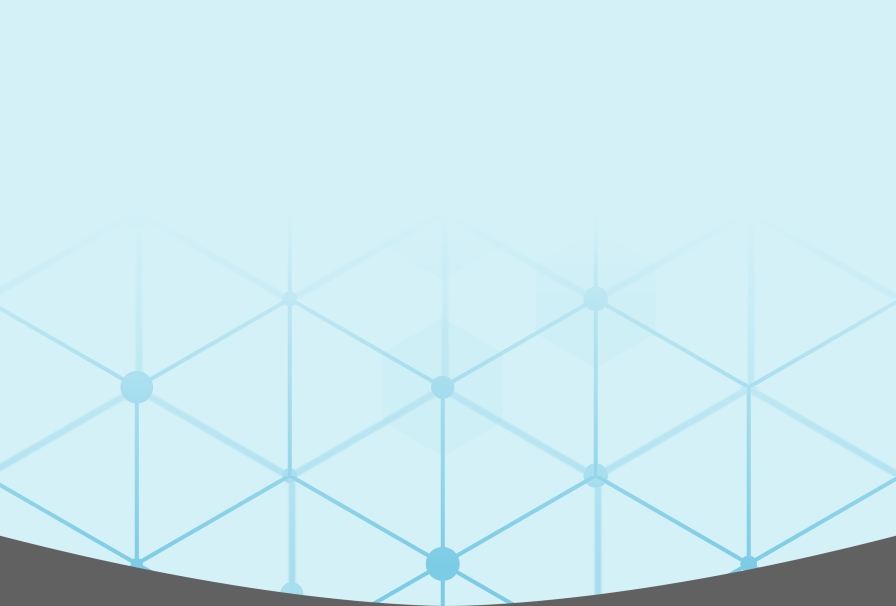
This background is drawn by a WebGL 1 fragment shader. Its source:

```glsl
precision highp float;

uniform vec2 u_resolution;

#define EDGE 0.2915
#define CENTER vec2(-0.0087, 0.361)
#define COLUMN 0.8660254
#define LINE_HALF 0.0115
#define SOFT_HALF 0.019
#define SOFT_ALPHA 0.52
#define HEX_APOTHEM 0.34
#define HEX_ALPHA 0.065
#define BOWL_HEIGHT 0.116
#define SKY vec3(0.833, 0.945, 0.969)
#define INK vec3(0.49, 0.80, 0.90)
#define GROUND vec3(0.38)

// Distance to the nearest of a family of evenly spaced lines
float lineDistance(float x) {
  return abs(mod(x + 0.5 * COLUMN, COLUMN) - 0.5 * COLUMN);
}

// Crisp stroke, or a wide pale one when soft is 1
float stroke(float d, float soft, float aa) {
  float halfWidth = mix(LINE_HALF, SOFT_HALF, soft);
  float blur = mix(0.6 * aa, 0.011, soft);
  float cover = 1.0 - smoothstep(halfWidth - blur, halfWidth + blur, d);
  return cover * mix(1.0, SOFT_ALPHA, soft);
}

float disc(vec2 p, float radius, float aa) {
  return 1.0 - smoothstep(radius - 0.6 * aa, radius + 0.6 * aa, length(p));
}

float hexDistance(vec2 p) {
  p = abs(p);
  return max(p.x, dot(p, vec2(0.5, COLUMN)));
}

// Node size varies along each row of the lattice
float nodeRadius(float column, float y, float odd) {
  vec3 powers = vec3(1.0, column, column * column);
  vec3 upperRow = vec3(0.066, -0.0232, -0.005);
  vec3 lowerRow = vec3(0.096, 0.0033, -0.0139);
  float evenRadius = dot(powers, y < -0.5 ? lowerRow : upperRow);
  float oddRadius = 0.066 + 0.0166 * cos(1.5707963 * (column + 3.0))
                  - 0.0033 * (column + 3.0);
  return max(mix(evenRadius, oddRadius, odd), 0.0);
}

// Triangular lattice with unit edges
float lattice(vec2 p, float aa) {
  float column = floor(p.x / COLUMN + 0.5);
  float odd = mod(column, 2.0);

  // Upright edges
  float softUpright = odd > 0.5 ? step(p.y, -0.5) : step(0.0, p.y);
  float upright = lineDistance(p.x - 0.013 * softUpright);
  float cover = stroke(upright, softUpright, aa);

  // Slanted edges, soft in alternate bands
  float band = floor(2.0 * p.y);
  float softSlant = 1.0 - step(0.5, abs(abs(band) - 1.0));
  vec2 q = p + vec2(0.0, 0.008 * softSlant);
  float rising = lineDistance(dot(q, vec2(-0.5, COLUMN)));
  float falling = lineDistance(dot(q, vec2(0.5, COLUMN)));
  cover = max(cover, stroke(min(rising, falling), softSlant, aa));

  // Nodes at the crossings
  float nodeY = floor(p.y - 0.5 * odd + 0.5) + 0.5 * odd;
  vec2 node = vec2(column * COLUMN, nodeY);
  float radius = nodeRadius(column, nodeY, odd);
  float opacity = odd > 0.5 && nodeY < 0.0 ? 0.68 : 1.0;
  cover = max(cover, opacity * disc(p - node, radius, aa));

  // Pale node half hidden by the ground
  return max(cover, 0.5 * disc(p - vec2(-0.855, -1.17), 0.066, aa));
}

void main() {
  vec2 uv = gl_FragCoord.xy / u_resolution;
  vec2 p = (gl_FragCoord.xy - vec2(0.5 * u_resolution.x, 0.0)) / u_resolution.y;
  p = (p - CENTER) / EDGE;
  float aa = 1.0 / (u_resolution.y * EDGE);
  float fade = clamp(0.5 - 0.5 * p.y, 0.0, 1.0);

  // Faint hexagon panels
  vec3 color = SKY;
  for (int i = 0; i < 3; i++) {
    float k = float(i);
    vec2 center = vec2(COLUMN * mod(k, 2.0), 0.5 * k);
    float d = hexDistance(p - center) - HEX_APOTHEM;
    float panel = 1.0 - smoothstep(-aa, aa, d);
    panel *= 1.0 - smoothstep(0.4, 1.0, p.y);
    color = mix(color, INK, HEX_ALPHA * panel);
  }

  color = mix(color, INK, fade * lattice(p, aa));

  // Curved ground
  float rim = BOWL_HEIGHT * pow(abs(2.0 * uv.x - 1.0), 1.65);
  float pixel = 0.7 / u_resolution.y;
  color = mix(color, GROUND, 1.0 - smoothstep(-pixel, pixel, uv.y - rim));

  gl_FragColor = vec4(color, 1.0);
}
```
